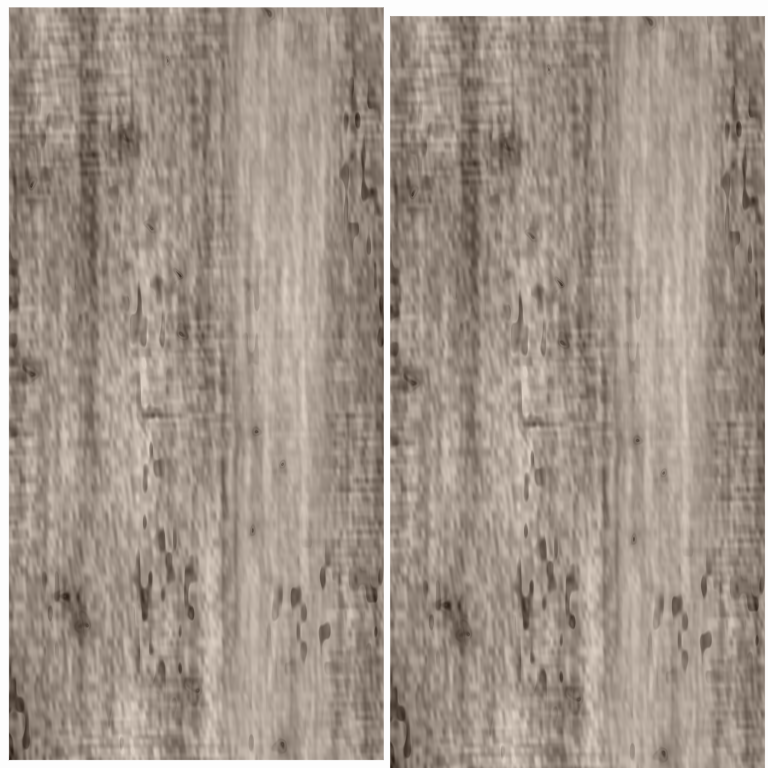
Write a three.js fragment shader that draws this texture.

```glsl
varying vec2 vUv;

#define PANEL_SIZE vec2(0.488, 0.98)
#define LEFT_CORNER vec2(0.0117, 0.0104)
#define RIGHT_CORNER vec2(0.508, -0.001)
#define EDGE 0.001
#define BACKGROUND vec3(0.992)
#define DARK_WOOD vec3(0.41, 0.36, 0.32)
#define PALE_WOOD vec3(0.74, 0.69, 0.645)
#define BASE_TONE 0.66
#define FIBRE_CONTRAST 0.62
#define STREAK_CONTRAST 0.5
#define FLECK_CONTRAST 0.75
#define KNOT_COUNT 15

float hash(vec2 p) {
  vec3 q = fract(vec3(p.xyx) * 0.1031);
  q += dot(q, q.yzx + 33.33);
  return fract((q.x + q.y) * q.z);
}

float noise(vec2 p) {
  vec2 cell = floor(p);
  vec2 f = fract(p);
  f = f * f * (3.0 - 2.0 * f);
  float low = mix(hash(cell), hash(cell + vec2(1.0, 0.0)), f.x);
  float high = mix(hash(cell + vec2(0.0, 1.0)), hash(cell + 1.0), f.x);
  return mix(low, high, f.y);
}

// Noise centred on zero
float grain(vec2 p) {
  return noise(p) - 0.5;
}

float band(float x, float centre, float width) {
  float d = (x - centre) / width;
  return exp(-d * d);
}

// Broad light and dark boards, running upwards
float boards(vec2 p) {
  float x = p.x + 0.012 * grain(p * vec2(12.0, 7.0));
  float upper = smoothstep(0.35, 0.9, p.y);
  float tone = -0.32 * band(x, 0.0, 0.035);
  tone -= 0.42 * band(x, 0.103, 0.015) * (0.25 + 0.75 * upper);
  tone += 0.15 * band(x, 0.16, 0.04);
  tone -= 0.22 * band(x, 0.245, 0.025) * smoothstep(0.4, 0.6, p.y);
  tone += 0.42 * band(x, 0.262, 0.012) * (1.0 - smoothstep(0.25, 0.48, p.y));
  tone += 0.26 * band(x, 0.36, 0.065) * (0.4 + 0.6 * smoothstep(0.1, 0.4, p.y));
  tone -= 0.24 * band(x, 0.488, 0.04);
  // Worn seams between boards
  float wear = noise(p * vec2(20.0, 14.0));
  tone -= 0.5 * wear * (band(p.x, 0.279, 0.003) + 0.7 * band(p.x, 0.094, 0.003));
  return tone;
}

// Scattered knots: ragged dark cores in a soft shadow
float knots(vec2 p) {
  float dark = 0.0;
  vec2 ragged = vec2(grain(p * vec2(90.0, 70.0)), grain(p * vec2(75.0, 95.0) + 31.0));
  for (int i = 0; i < KNOT_COUNT; i++) {
    float id = float(i);
    vec2 seed = vec2(id * 7.0 + 3.0, id * 3.0 + 11.0);
    vec2 centre = vec2(hash(seed), (id + hash(seed + 5.0)) / float(KNOT_COUNT)) * PANEL_SIZE;
    float radius = mix(0.004, 0.014, pow(hash(seed + 9.0), 1.5));
    vec2 offset = (p - centre + ragged * 0.014) * vec2(1.0, 0.7);
    float d = length(offset) / radius;
    float rings = 0.75 + 0.25 * sin(d * 7.0);
    dark += 0.75 * rings * exp(-d * d) + 0.2 * exp(-d * d * 0.12);
  }
  return min(dark, 1.1);
}

float woodTone(vec2 p) {
  float tone = BASE_TONE + boards(p);
  // Smoky stains and narrow long bands
  tone += 0.3 * grain(p * vec2(11.0, 4.5) + 17.0);
  tone += 0.4 * grain(p * vec2(38.0, 2.2) + 41.0);

  // Long streaks on smooth boards, short slanted fibres on rough ones
  float smoothBoard = smoothstep(0.27, 0.3, p.x) * (1.0 - smoothstep(0.4, 0.45, p.x));
  float rough = 1.0 - 0.75 * smoothBoard;
  vec2 bent = p + vec2(0.003 * grain(p * vec2(30.0, 22.0)), 0.0);
  tone += STREAK_CONTRAST * grain(bent * vec2(125.0, 5.0) + 7.0);
  tone += 0.28 * grain(bent * vec2(250.0, 16.0) + 23.0);
  vec2 slanted = bent + vec2(bent.y * 0.12, 0.0);
  tone += FIBRE_CONTRAST * (0.3 + 0.7 * rough) * grain(slanted * vec2(235.0, 85.0));

  // Faint saw marks across the boards
  float sawn = rough * smoothstep(0.35, 0.7, noise(p * vec2(10.0, 6.0) + 53.0));
  tone += 0.38 * sawn * grain(p * vec2(28.0, 165.0) + 61.0);

  // Clustered dark scratches
  float cluster = smoothstep(0.5, 0.8, noise(p * vec2(22.0, 5.0) + 71.0));
  float scratch = smoothstep(0.58, 0.8, noise(bent * vec2(130.0, 42.0) + 83.0));
  tone -= FLECK_CONTRAST * scratch * (0.1 + 0.9 * cluster);
  return tone - knots(p);
}

float panelMask(vec2 p) {
  vec2 d = abs(p - 0.5 * PANEL_SIZE) - 0.5 * PANEL_SIZE;
  return 1.0 - smoothstep(-EDGE, EDGE, max(d.x, d.y));
}

void main() {
  // Two equal panels side by side, the right one slightly lower
  float middle = 0.5 * (LEFT_CORNER.x + PANEL_SIZE.x + RIGHT_CORNER.x);
  vec2 p = vUv - (vUv.x < middle ? LEFT_CORNER : RIGHT_CORNER);
  float tone = clamp(woodTone(p), -0.7, 1.35);
  vec3 wood = mix(DARK_WOOD, PALE_WOOD, tone);
  gl_FragColor = vec4(mix(BACKGROUND, wood, panelMask(p)), 1.0);
}
```
